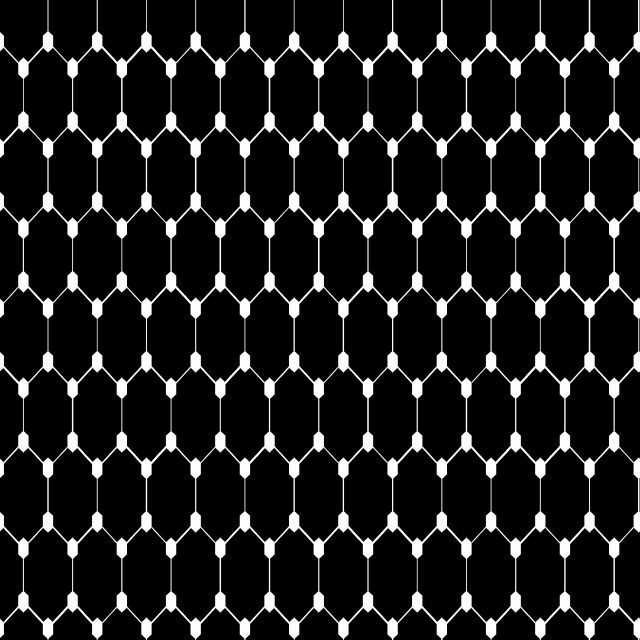
Write a WebGL 2 fragment shader that draws this pattern.

```glsl
#version 300 es
precision highp float;

uniform vec2 u_resolution;
out vec4 fragColor;

const vec2 REPEATS = vec2(13.0, 8.0);          // columns and staggered rows
const float ROW = REPEATS.x / REPEATS.y;       // row height in column widths
const float BEAD_Y = ROW / 3.0;                // bead distance from the row centre

// Random value per cell, wrapping at the canvas edges
float hash(vec2 cell, float seed) {
    vec2 c = mod(cell, REPEATS);
    return fract(sin(dot(c, vec2(12.99, 78.23)) + seed * 37.7) * 4375.85);
}

float segmentDistance(vec2 p, vec2 a, vec2 b) {
    vec2 ab = b - a;
    float t = clamp(dot(p - a, ab) / dot(ab, ab), 0.0, 1.0);
    return length(p - a - ab * t);
}

// Upright bead with straight sides and pointed ends
float beadDistance(vec2 p) {
    p = abs(p);
    return max(p.x - 0.105, dot(p, vec2(0.69, 0.724)) - 0.16);
}

// Share of a pixel covered by a stroke, also for hairlines
float strokeCoverage(float d, float width, float pixel) {
    float h = 0.5 * width;
    float overlap = min(d + 0.5 * pixel, h) - max(d - 0.5 * pixel, -h);
    return clamp(overlap / pixel, 0.0, 1.0);
}

void main() {
    vec2 p = gl_FragCoord.xy / u_resolution * REPEATS.x + vec2(0.025, 0.305);
    float pixel = REPEATS.x / min(u_resolution.x, u_resolution.y);
    float nearestRow = floor(p.y / ROW + 0.5);
    float ink = 0.0;

    // The nearest row, and the one below whose diagonals reach up
    for (int j = -1; j <= 0; j++) {
        float row = nearestRow + float(j);
        float stagger = 0.5 * mod(row, 2.0);
        float column = floor(p.x - stagger + 0.5);
        vec2 cell = vec2(column, row);
        vec2 q = p - vec2(column + stagger, row * ROW);

        // Thin vertical wire
        float wire = segmentDistance(q, vec2(0.0, -BEAD_Y), vec2(0.0, BEAD_Y));
        ink = max(ink, strokeCoverage(wire, mix(0.015, 0.032, hash(cell, 1.0)), pixel));

        // Diagonal wires up to the next row, uneven in weight
        float side = q.x < 0.0 ? -1.0 : 1.0;
        float diagonal = segmentDistance(q, vec2(0.0, BEAD_Y), vec2(0.5 * side, 2.0 * BEAD_Y));
        float weight = mix(0.02, 0.045, hash(cell, 3.0 + side));
        ink = max(ink, strokeCoverage(diagonal, weight, pixel));

        // Beads at both ends of the vertical wire
        float bead = beadDistance(vec2(q.x, abs(q.y) - BEAD_Y));
        ink = max(ink, clamp(0.5 - bead / pixel, 0.0, 1.0));
    }

    vec3 background = vec3(0.0);
    vec3 white = vec3(0.995);
    fragColor = vec4(mix(background, white, ink), 1.0);
}
```
